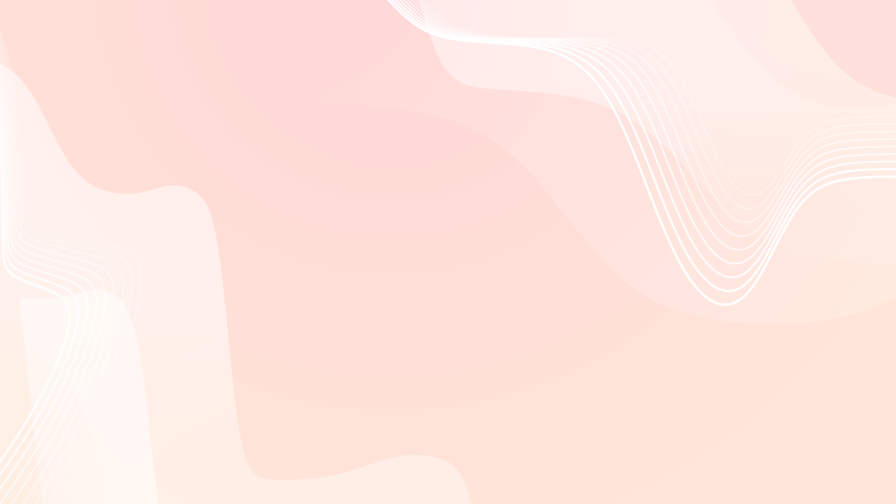
Reproduce this background procedurally as a Shadertoy shader.

```glsl
// Soft pink and peach backdrop with translucent wavy shapes and white line bundles.
// Each edge is a curve built from smooth steps (tanh) and bumps (gaussians);
// the lines of a bundle blend from an outer curve to an inner one.

#define CANVAS_HEIGHT 9.0
#define LINE_COUNT 9
#define OUTER_HALF_WIDTH 0.021
#define INNER_HALF_WIDTH 0.009
#define PINK vec3(1.0, 0.835, 0.835)
#define PEACH vec3(1.0, 0.902, 0.852)
#define CORNER_PINK vec3(1.0, 0.868, 0.848)
#define CREAM vec3(1.0, 0.935, 0.885)
#define WHITE vec3(1.0)

// Smooth step from -1 to 1 around a centre
float bend(float x, float centre, float width) {
    return tanh(clamp((x - centre) / width, -12.0, 12.0));
}

// The same step from 0 to 2
float drop(float x, float centre, float width) {
    return 1.0 + bend(x, centre, width);
}

float bump(float x, float centre, float width) {
    float k = (x - centre) / width;
    return exp(-k * k);
}

// Smoothed coverage where the field is positive
float fill(float field) {
    return clamp(0.5 + field / max(fwidth(field), 1e-5), 0.0, 1.0);
}

// Smoothed line along the zero of the field
float stroke(float field, float halfWidth) {
    float slope = max(length(vec2(dFdx(field), dFdy(field))), 1e-5);
    float pixel = CANVAS_HEIGHT / iResolution.y;
    return clamp((halfWidth - abs(field) * pixel / slope) / pixel + 0.5, 0.0, 1.0);
}

// Edge curves: depth below the top for a given x
float broadWave(float x) {
    return 1.875 * bend(x, 3.96, 1.04) + 1.98 * drop(x, 10.1, 1.56)
         - 0.8 * bump(x, 17.1, 1.67);
}

float paleWave(float x) {
    return 1.58 * bend(x, 7.48, 0.46) + 1.58 * drop(x, 12.4, 1.46);
}

float leftHill(float x) {
    return 2.25 + 1.25 * bend(x, 0.875, 0.625) - 0.19 * bump(x, 3.12, 0.52)
         + 2.54 * drop(x, 4.08, 0.25) - 0.46 * bump(x, 7.4, 1.15)
         + 0.62 * drop(x, 8.42, 0.21);
}

float innerHill(float x) {
    return 5.33 - 0.17 * bump(x, 1.77, 0.5) + 2.5 * drop(x, 2.69, 0.29);
}

// Line bundles: t runs from the outer line (0) to the inner line (1)
float rightLine(float x, float t) {
    return mix(0.75, 0.68, t) * bend(x, mix(6.94, 7.5, t), 0.72)
         + mix(2.6, 1.62, t) * drop(x, mix(11.56, 12.58, t), mix(1.0, 0.67, t))
         - mix(1.4, 0.92, t) * drop(x, mix(13.8, 14.0, t), mix(0.67, 0.54, t));
}

float leftLine(float depth, float t) {
    float fall = max(depth - mix(5.6, 5.0, t), 0.0);
    return mix(0.06, 0.42, t) - 0.45 * exp(0.5 - depth)
         + mix(0.6, 1.05, t) * drop(depth, mix(5.1, 4.25, t), 0.22)
         - mix(0.294, 0.18, t) * pow(fall, 1.5);
}

void mainImage(out vec4 fragColor, in vec2 fragCoord) {
    vec2 p = fragCoord / iResolution.y * CANVAS_HEIGHT;
    float x = p.x;
    float depth = CANVAS_HEIGHT - p.y;

    // Backdrop: pink glow at the top, peach towards the corners
    float glow = clamp(length(vec2(x - 7.0, depth + 0.4)) / 10.5, 0.0, 1.0);
    vec3 color = mix(PINK, PEACH, glow);

    // Upper right waves
    float broadAlpha = 0.17 * smoothstep(3.5, 10.5, x);
    color = mix(color, WHITE, broadAlpha * fill(broadWave(x) - depth));
    float paleAlpha = mix(0.43, 0.08, smoothstep(1.2, 4.6, depth + 0.12 * (x - 10.0)));
    color = mix(color, WHITE, paleAlpha * fill(paleWave(x) - depth));
    float innerWave = 2.08 * bend(x, 12.7, 1.35) - 0.4 * bump(x, 17.0, 1.2);
    color = mix(color, CORNER_PINK, 0.2 * fill(innerWave - depth));
    color = mix(color, CORNER_PINK, 0.85 * fill(1.88 * bend(x, 14.12, 1.15) - depth));

    // Lower left hills
    float warmth = smoothstep(4.5, 9.0, depth);
    vec3 hillColor = mix(WHITE, CREAM, 0.5 * warmth);
    color = mix(color, hillColor, 0.53 * fill(leftHill(x) < depth ? depth - leftHill(x) : depth - leftHill(x)));
    float cornerWarmth = smoothstep(2.2, 0.0, x) * warmth;
    color = mix(color, CREAM, 0.6 * cornerWarmth);
    float leftSide = fill(x - 0.33 - 0.11 * (depth - 5.2));
    color = mix(color, WHITE, mix(0.5, 0.25, cornerWarmth) * leftSide * fill(depth - innerHill(x)));

    // White line bundles, fading inwards
    for (int i = 0; i < LINE_COUNT; i++) {
        float t = float(i) / float(LINE_COUNT - 1);
        float halfWidth = mix(OUTER_HALF_WIDTH, INNER_HALF_WIDTH, t);
        float lines = max(stroke(depth - rightLine(x, t), halfWidth),
                          0.85 * stroke(x - leftLine(depth, t), halfWidth));
        color = mix(color, WHITE, lines * mix(1.0, 0.35, t));
    }

    fragColor = vec4(color, 1.0);
}
```
